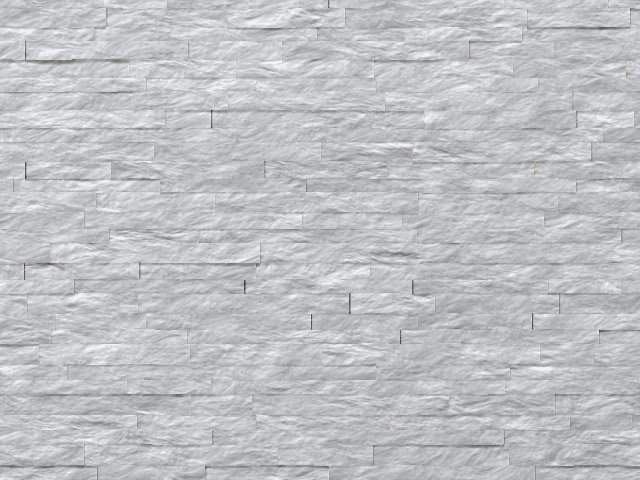
Reproduce this texture procedurally as a Shadertoy shader.

```glsl
// Split-face white stone cladding: thin courses of ledger strips with random
// lengths and depths. A rough height field is lit from the upper left, then
// ledge shadows, open joints and a soft falloff of light are added.

#define ROWS 28.5          // courses per canvas height
#define STRIP_LENGTH 0.29  // mean strip length
#define BASE_TONE 0.762
#define RELIEF 1.55        // strength of the rough surface
#define LEDGE_SHADOW 0.27
#define JOINT_DARK 0.36
#define STRIP_VARIATION 0.045
#define LIGHT_FALLOFF 0.07

float hash(vec2 p) {
    vec3 q = fract(p.xyx * vec3(0.1031, 0.1030, 0.0973));
    q += dot(q, q.yzx + 33.33);
    return fract((q.x + q.y) * q.z);
}

float noise(vec2 p) {
    vec2 i = floor(p), f = fract(p);
    f = f * f * (3.0 - 2.0 * f);
    return mix(mix(hash(i), hash(i + vec2(1, 0)), f.x),
               mix(hash(i + vec2(0, 1)), hash(i + vec2(1, 1)), f.x), f.y);
}

// Height of the split stone, stretched along the courses
float stoneHeight(vec2 p, vec2 seed) {
    vec2 q = p * vec2(17.0, 30.0) + seed;
    q += 0.7 * noise(q * 0.8 + 7.0);
    float height = 0.0, amplitude = 0.5;
    for (int i = 0; i < 4; i++) {
        height += amplitude * noise(q);
        q = mat2(1.97, 0.72, -0.72, 1.97) * q + 11.3;
        amplitude *= 0.5;
    }
    return height;
}

// Joint position at the left end of strip i in a course
float jointAt(float i, float row) {
    return i + 0.7 * hash(vec2(i, row * 3.0 + 5.0));
}

// Strip index, distance to its left end, distance to its right end
vec3 stripAt(float x, float row) {
    float u = x / STRIP_LENGTH + 20.0 * hash(vec2(row, 4.0));
    float i = floor(u);
    if (u < jointAt(i, row)) i -= 1.0;
    return vec3(i, (u - jointAt(i, row)) * STRIP_LENGTH,
                (jointAt(i + 1.0, row) - u) * STRIP_LENGTH);
}

float depthOf(float strip, float row) {
    return hash(vec2(strip * 1.7 + 3.0, row + 40.0));
}

void mainImage(out vec4 fragColor, in vec2 fragCoord) {
    vec2 p = fragCoord / iResolution.y;
    float pixel = 1.0 / iResolution.y;
    float aspect = iResolution.x / iResolution.y;

    // Courses of slightly uneven height, with faintly wavy edges
    float y = p.y * ROWS + 0.13 * sin(p.y * 61.0) + 0.07 * noise(p * vec2(14.0, 3.0));
    float row = floor(y), rise = y - row;
    vec3 strip = stripAt(p.x, row);
    float depth = depthOf(strip.x, row);
    float depthAbove = depthOf(stripAt(p.x, row + 1.0).x, row + 1.0);
    float depthLeft = depthOf(strip.x - 1.0, row);

    // Rough face lit from the upper left
    vec2 seed = 60.0 * vec2(hash(vec2(strip.x, row)), hash(vec2(row, strip.x + 9.0)));
    vec2 toLight = 0.003 * vec2(-0.45, 0.9);
    float slope = stoneHeight(p, seed) - stoneHeight(p + toLight, seed);
    float patches = noise(p * vec2(11.0, 20.0) + seed);
    float tone = BASE_TONE + RELIEF * slope * (0.65 + 0.7 * patches);

    // Broad light, strip tone, cloudy mineral and fine grain
    tone += LIGHT_FALLOFF * (0.65 * (p.y - 0.5) - 0.55 * (p.x / aspect - 0.5));
    tone += STRIP_VARIATION * (hash(vec2(row, strip.x * 2.0)) - 0.5);
    tone += 0.05 * (patches - 0.5) + 0.03 * (rise - 0.5);
    tone += 0.05 * (noise(p * 190.0 + seed) - 0.5);

    // Shadow below a protruding course, light on a protruding ledge
    float overhang = max(depthAbove - depth, 0.0);
    float ledge = max(depth - depthAbove, 0.0);
    float below = (1.0 - rise) / ROWS;
    float ragged = noise(vec2(p.x * 32.0, row * 5.0));
    float reach = (0.0012 + 0.0045 * overhang) * (0.5 + ragged);
    float shadow = 1.0 - smoothstep(reach * 0.5, reach + 1.2 * pixel, below);
    tone -= shadow * (0.035 + LEDGE_SHADOW * overhang) * (0.6 + 0.6 * ragged);
    tone += 0.05 * ledge * (1.0 - smoothstep(0.001, 0.005, below));
    tone -= 0.05 * (1.0 - smoothstep(0.0, 0.004, rise / ROWS)) * ragged;

    // Vertical joints: mostly faint, a few open and dark
    float open = smoothstep(0.72, 0.95, hash(vec2(strip.x + 70.0, row)));
    float stepSide = max(depthLeft - depth, 0.0);
    float jointWidth = 0.0012 + 0.0010 * open + 0.001 * stepSide;
    float joint = 1.0 - smoothstep(jointWidth * 0.5, jointWidth + pixel, strip.y);
    tone -= joint * (0.04 + JOINT_DARK * open + 0.15 * stepSide);
    tone += 0.03 * (1.0 - smoothstep(0.0, 0.003, strip.z));

    // Cool highlights, warm darks, a trace of ochre beside some joints
    tone = clamp(tone, 0.16, 0.95);
    float cool = mix(-0.014, 0.016, smoothstep(0.55, 0.70, tone));
    vec3 color = vec3(tone - 0.002, tone, tone + cool);
    float stain = (1.0 - smoothstep(0.0, 0.008, strip.y)) * step(0.8, hash(vec2(row, strip.x + 31.0)));
    color -= vec3(0.0, 0.015, 0.06) * stain * patches;
    fragColor = vec4(color, 1.0);
}
```
